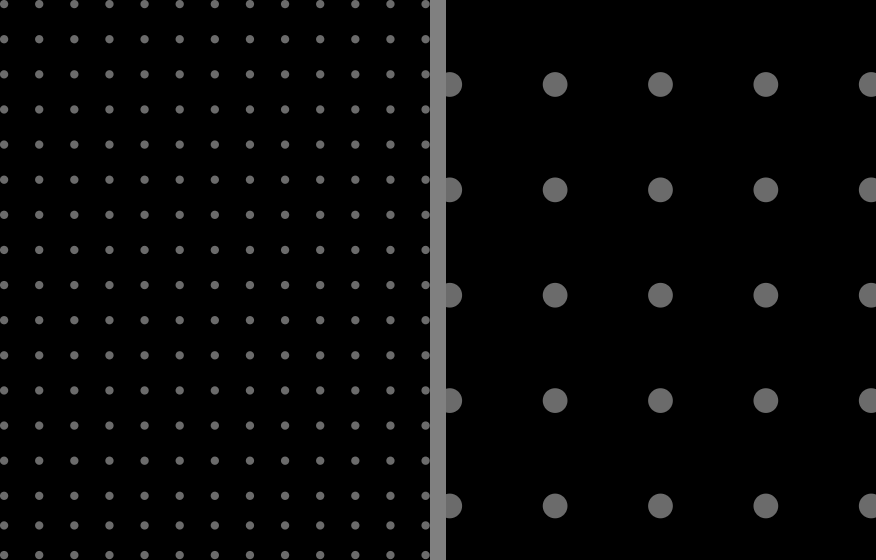
Left, the full canvas; right, a detail of the centre.
A WebGL 1 fragment shader for this pattern:

```glsl
precision highp float;
// Grey dots on black in a regular grid hung from the top left corner.
// Each pixel finds its nearest dot by rounding to the grid pitch;
// the lowest rows sit closer together than the rest.

uniform vec2 u_resolution;

#define COLUMNS 13.0
#define REGULAR_ROWS 15.0
#define TIGHT_ROWS 2.0
#define PITCH 0.06272
#define TIGHT_PITCH 0.0529
#define MARGIN 0.0073
#define DOT_RADIUS 0.00735
#define DOT_COLOR vec3(0.42)
#define GROUND_COLOR vec3(0.0)

// Offset from the nearest of count points spaced by pitch from zero.
float nearestOffset(float x, float pitch, float count) {
  float index = clamp(floor(x / pitch + 0.5), 0.0, count - 1.0);
  return x - index * pitch;
}

void main() {
  // Lengths are fractions of the canvas height, y measured downwards.
  float pixel = 1.0 / u_resolution.y;
  vec2 p = vec2(gl_FragCoord.x, u_resolution.y - gl_FragCoord.y) * pixel - MARGIN;

  // Distance to the nearest dot, switching pitch at the last regular row.
  float dx = nearestOffset(p.x, PITCH, COLUMNS);
  float lastRegular = (REGULAR_ROWS - 1.0) * PITCH;
  float dy = p.y < lastRegular
    ? nearestOffset(p.y, PITCH, REGULAR_ROWS)
    : nearestOffset(p.y - lastRegular, TIGHT_PITCH, TIGHT_ROWS + 1.0);
  float edge = length(vec2(dx, dy)) - DOT_RADIUS;

  // One pixel wide smooth edge.
  float coverage = clamp(0.5 - edge / pixel, 0.0, 1.0);
  gl_FragColor = vec4(mix(GROUND_COLOR, DOT_COLOR, coverage), 1.0);
}
```
